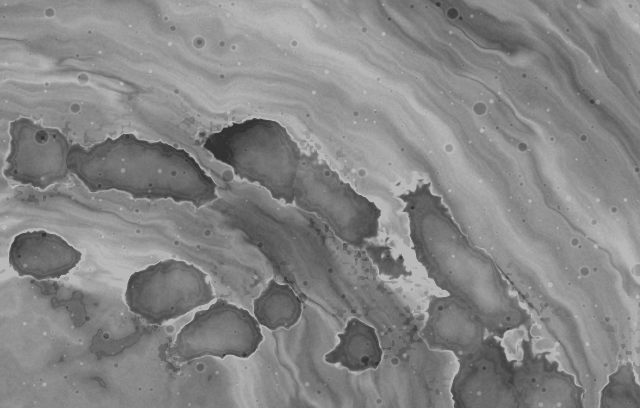
Give the GLSL for this texture, as a WebGL 2 fragment shader.

```glsl
#version 300 es
precision highp float;

#define FLOW_CENTER vec2(0.0, -0.4)
#define WARP_AMOUNT 0.30
#define BAND_SCALE vec2(1.3, 7.0)
#define THREAD_SCALE vec2(4.0, 42.0)
#define CELL_GRID vec2(3.9, 6.0)
#define CELL_DENSITY 0.62
#define POOL_RADIUS 0.72
#define BASE_TONE 0.535
#define BAND_CONTRAST 0.52
#define GRAIN 0.035

uniform vec2 u_resolution;
out vec4 fragColor;

float hash(vec2 p) {
    vec3 q = fract(p.xyx * 0.1031);
    q += dot(q, q.yzx + 33.33);
    return fract((q.x + q.y) * q.z);
}

vec2 hash2(vec2 p) {
    return vec2(hash(p + 11.7), hash(p + 47.3));
}

float noise(vec2 p) {
    vec2 i = floor(p), f = fract(p);
    f = f * f * (3.0 - 2.0 * f);
    return mix(mix(hash(i), hash(i + vec2(1, 0)), f.x),
               mix(hash(i + vec2(0, 1)), hash(i + vec2(1, 1)), f.x), f.y);
}

float fbm(vec2 p) {
    float sum = 0.0, gain = 0.5;
    for (int i = 0; i < 5; i++) {
        sum += gain * noise(p);
        p = p * 2.03 + 19.1;
        gain *= 0.5;
    }
    return sum / 0.97;
}

float bell(float x, float width) {
    return exp(-x * x / (width * width));
}

// Signed distance to the nearest pigment island; y holds its random value
vec2 islands(vec2 flow) {
    vec2 g = flow * CELL_GRID, base = floor(g);
    vec2 nearest = vec2(1.0, 0.0);
    for (int y = -1; y <= 1; y++)
    for (int x = -1; x <= 1; x++) {
        vec2 id = base + vec2(x, y);
        vec2 center = id + 0.25 + 0.5 * hash2(id);
        vec2 polar = center / CELL_GRID;
        float angle = polar.x / 1.1;
        vec2 place = FLOW_CENTER + polar.y * vec2(sin(angle), cos(angle));
        float below = smoothstep(0.04, -0.12, place.y + 0.28 * place.x - 0.85);
        float outside = smoothstep(POOL_RADIUS, POOL_RADIUS + 0.1, polar.y);
        if (hash(id + 5.3) > CELL_DENSITY * below * outside) continue;
        vec2 size = mix(vec2(0.26, 0.28), vec2(0.68, 0.56), hash2(id + 71.0));
        float d = (length((g - center) / size) - 1.0) * size.y / CELL_GRID.y;
        if (d < nearest.x) nearest = vec2(d, hash(id + 29.0));
    }
    return nearest;
}

// Round droplets: x = dark body, y = light rim
vec2 droplets(vec2 p, float scale, float density, float pixel) {
    vec2 g = p * scale, id = floor(g);
    vec2 center = id + 0.3 + 0.4 * hash2(id);
    float radius = mix(0.07, 0.24, pow(hash(id + 3.1), 2.0));
    float d = (length(g - center) - radius) / scale;
    float present = step(hash(id + 8.9), density);
    return present * vec2(smoothstep(pixel, -pixel, d), bell(d, pixel * 1.2));
}

void main() {
    vec2 p = gl_FragCoord.xy / u_resolution.y;
    float pixel = max(1.0 / u_resolution.y, 0.0015);

    // Curved flow coordinates: x along the stream, y across it
    vec2 bend = vec2(fbm(p * 2.3), fbm(p * 2.3 + 17.0)) - 0.5;
    vec2 radial = p + WARP_AMOUNT * bend - FLOW_CENTER;
    vec2 flow = vec2(atan(radial.x, radial.y) * 1.1, length(radial));
    flow.y += 0.045 * (fbm(flow * vec2(6.0, 9.0)) - 0.5);

    // Streaming bands, fine threads and dark veins
    float band = fbm(flow * BAND_SCALE + 3.0);
    float thread = fbm(flow * THREAD_SCALE);
    float vein = fbm(flow * vec2(1.6, 5.0) + 40.0);
    float tone = BASE_TONE + BAND_CONTRAST * (band - 0.5) + 0.26 * (thread - 0.5);
    tone += 0.07 * smoothstep(0.2, 1.3, p.y + 0.3 * p.x) - 0.035;
    tone -= 0.13 * bell(vein - 0.5, 0.018) * smoothstep(0.3, 0.6, thread);
    tone += 0.08 * bell(vein - 0.56, 0.025);

    // Dark swirling pool, edged by a pale stream
    vec2 curl = vec2(fbm(p * 4.0 + 8.0), fbm(p * 4.0 + 31.0));
    float swirl = fbm(p * 2.5 + 3.2 * curl);
    float pool = 0.42 + 0.55 * (swirl - 0.5) - 0.07 * bell(swirl - 0.52, 0.012);
    tone += 0.10 * bell(flow.y - POOL_RADIUS - 0.08, 0.06);
    tone = mix(tone, pool, smoothstep(0.015, -0.02, flow.y - POOL_RADIUS));

    // Islands with scalloped edges, inner contours and pale rims
    vec2 island = islands(flow);
    float scallop = abs(noise(p * 32.0) - 0.5) + 0.5 * abs(noise(p * 65.0) - 0.5);
    float d = island.x + 0.028 * (scallop - 0.35) + 0.05 * (fbm(p * 9.0) - 0.5);
    float fill = 0.34 + 0.11 * island.y + 0.42 * (fbm(p * 5.0 + 2.5 * curl) - 0.5);
    fill += 0.06 * smoothstep(-0.02, -0.06, d);
    fill -= 0.08 * bell(d + 0.009, 0.006) + 0.05 * bell(d + 0.024, 0.005);
    float lace = smoothstep(0.58, 0.7, noise(p * 110.0)) * smoothstep(0.45, 0.6, fbm(p * 7.0 + 60.0));
    tone -= 0.12 * lace * smoothstep(0.08, 0.0, d);
    tone = mix(tone, fill, smoothstep(pixel, -pixel, d));
    tone += 0.13 * bell(d - 0.004, 0.0035);

    // Droplets and specks
    vec2 large = droplets(p + 0.006 * curl, 13.0, 0.16, pixel);
    vec2 small = droplets(p, 34.0, 0.13, pixel);
    tone += dot(large, vec2(-0.11, 0.08)) + dot(small, vec2(-0.12, 0.04));
    tone += 0.14 * droplets(p + 5.0, 42.0, 0.08, pixel).x;

    // Fine surface grain
    tone += GRAIN * (noise(p * 240.0) - 0.5);
    fragColor = vec4(vec3(clamp(tone, 0.2, 0.72)), 1.0);
}
```
